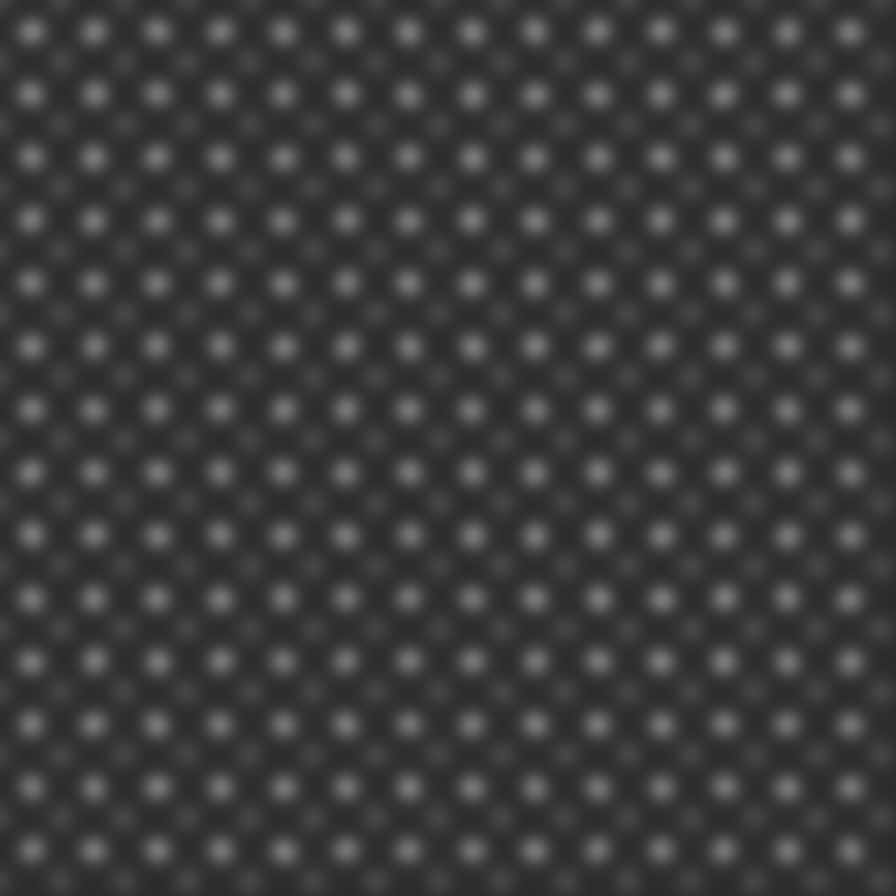
Reproduce this pattern procedurally as a WebGL 2 fragment shader.

```glsl
#version 300 es
precision highp float;
// Soft grey dots on a dark square grid, with fainter dots in the gaps between them.

#define REPEATS 14.222
#define LAST_DOT 13.0
#define DOT_SIGMA 0.162
#define GAP_SIGMA 0.168
#define DOT_GLOW 0.29
#define GAP_GLOW 0.10
#define BASE_GREY 0.169
#define GAP_SHIFT vec2(-0.03, -0.02)
#define JITTER 0.03
#define STRETCH 0.12
#define GLOW_WEAR 0.08
#define GRAIN 0.008

uniform vec2 u_resolution;
out vec4 fragColor;

float hash(vec2 p) {
    vec3 q = fract(vec3(p.xyx) * 0.1031);
    q += dot(q, q.yzx + 33.33);
    return fract((q.x + q.y) * q.z);
}

// Smooth value noise, from 0 to 1
float valueNoise(vec2 p) {
    vec2 cell = floor(p);
    vec2 f = fract(p);
    f = f * f * (3.0 - 2.0 * f);
    float low = mix(hash(cell), hash(cell + vec2(1.0, 0.0)), f.x);
    float high = mix(hash(cell + vec2(0.0, 1.0)), hash(cell + vec2(1.0)), f.x);
    return mix(low, high, f.y);
}

// One blurred dot with a slight offset, skew and change of brightness
float softDot(vec2 offset, float sigma, vec2 seed) {
    vec2 wobble = vec2(hash(seed), hash(seed + 19.7)) - 0.5;
    vec2 d = offset - JITTER * wobble;
    float skew = STRETCH * (hash(seed + 41.3) - 0.5);
    float squash = STRETCH * (hash(seed + 67.9) - 0.5);
    float r2 = dot(d, d) + 2.0 * skew * d.x * d.y + squash * (d.x * d.x - d.y * d.y);
    float glow = 1.0 + GLOW_WEAR * (hash(seed + 83.1) - 0.5);
    return glow * exp(-r2 / (2.0 * sigma * sigma));
}

void main() {
    // Grid units, counted from the top left
    vec2 uv = gl_FragCoord.xy / u_resolution;
    vec2 p = vec2(uv.x, 1.0 - uv.y) * REPEATS;
    vec2 dotCell = floor(p);
    vec2 gapCell = floor(p - GAP_SHIFT + 0.5);

    // Sum the nearby dots so their tails blend
    float dots = 0.0;
    float gaps = 0.0;
    for (int y = -1; y <= 1; y++) {
        for (int x = -1; x <= 1; x++) {
            vec2 neighbour = vec2(float(x), float(y));
            vec2 id = dotCell + neighbour;
            if (max(id.x, id.y) < LAST_DOT + 0.5) {
                dots += softDot(p - id - 0.5, DOT_SIGMA, id + 7.0);
            }
            id = gapCell + neighbour;
            gaps += softDot(p - id - GAP_SHIFT, GAP_SIGMA, id + 131.0);
        }
    }

    // Broad drift in brightness and a faint uneven ground
    float drift = 1.0 + GLOW_WEAR * (valueNoise(p * 0.3 + 5.0) - 0.5);
    float ground = BASE_GREY + GRAIN * (valueNoise(p * 3.0 + 40.0) - 0.5);
    float grey = ground + drift * (DOT_GLOW * dots + GAP_GLOW * gaps);
    fragColor = vec4(vec3(grey), 1.0);
}
```
